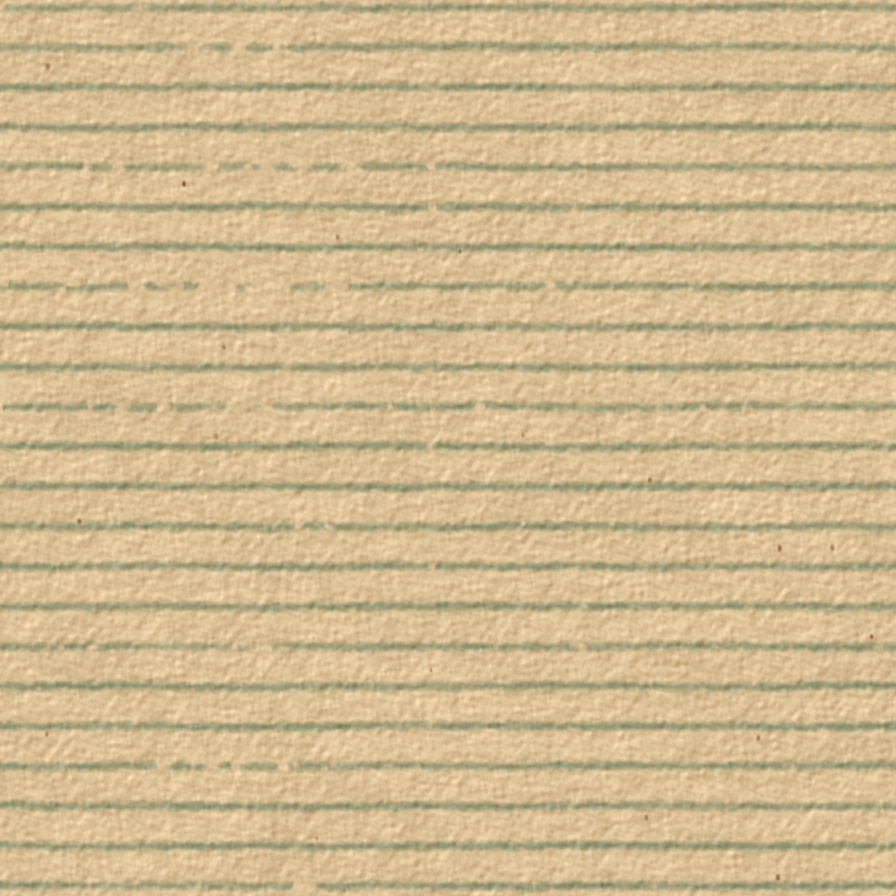
This texture is drawn by a WebGL 2 fragment shader. Its source:

```glsl
#version 300 es
precision highp float;
// Ruled kraft paper: 23 soft green-grey lines across embossed tan grain.
// Lines repeat by rounding to the nearest row; noise makes them waver,
// fade and break, mostly left of centre on every third row.

#define PITCH 0.04457       // distance between lines
#define FIRST_LINE 0.0081   // top edge to the first line
#define HALF_WIDTH 0.0040   // half the line width
#define SOFTNESS 0.0036     // blur of the line edge
#define WOBBLE 0.0022       // waver of the line
#define GRAIN_SCALE 150.0   // grain cells across the canvas
#define GRAIN_DEPTH 0.17    // contrast of the grain
#define MOTTLE 0.085        // contrast of the broad tone
#define SPECK_CELLS 9.0     // grid that holds the specks
#define SPECK_CHANCE 0.17   // share of cells with a speck

uniform vec2 u_resolution;
out vec4 outColor;

const vec3 PAPER = vec3(0.866, 0.756, 0.590);
const vec3 INK = vec3(0.555, 0.575, 0.440);
const vec3 SPECK = vec3(0.55, 0.37, 0.21);

float hash(vec2 p) {
  return fract(sin(dot(p, vec2(127.1, 311.7))) * 43758.5453);
}

float noise(vec2 p) {
  vec2 i = floor(p), f = fract(p);
  f = f * f * (3.0 - 2.0 * f);
  return mix(mix(hash(i), hash(i + vec2(1.0, 0.0)), f.x),
             mix(hash(i + vec2(0.0, 1.0)), hash(i + 1.0), f.x), f.y);
}

float bump(float x, float centre, float width) {
  float d = (x - centre) / width;
  return exp(-d * d);
}

// Fibre height in two octaves, turned so the lattice does not show.
float fibre(vec2 p) {
  vec2 q = mat2(0.8, 0.6, -0.6, 0.8) * p * GRAIN_SCALE;
  return 0.65 * noise(q) + 0.35 * noise(q * 1.7 + 17.0);
}

// Relief lit from the upper left.
float emboss(vec2 p) {
  vec2 toLight = vec2(-0.0014, 0.0018);
  return fibre(p - toLight) - fibre(p + toLight);
}

// Broad tone in three octaves, centred on zero.
float mottle(vec2 p) {
  return 0.2 * noise(p * 9.0) + 0.35 * noise(p * 30.0 + 5.0)
       + 0.6 * noise(p * 75.0 + 11.0) - 0.575;
}

// How far the ink of a row has worn away at x.
float wearAt(float x, float row) {
  float age = hash(vec2(row, 4.7));
  float worn = (1.0 - step(0.5, abs(mod(row, 3.0) - 1.0))) * (0.6 + 0.4 * age);
  float wear = 0.04 + 0.07 * age + worn * (0.09 + 0.36 * bump(x, 0.24, 0.14));
  float creases = bump(x, 0.48, 0.008) + 0.7 * bump(x, 0.64, 0.008);
  return wear + 0.4 * creases * hash(vec2(row, 9.2));
}

// Ink cover of the nearest ruled line.
float ruledLine(vec2 p, float pixel) {
  float position = (1.0 - p.y - FIRST_LINE) / PITCH;
  float row = floor(position + 0.5);
  float waver = noise(vec2(p.x * 14.0, row * 7.3)) - 0.5
              + 0.7 * (noise(vec2(p.x * 75.0, row * 3.1)) - 0.5);
  float dist = abs((position - row) * PITCH + WOBBLE * waver);
  float rough = 0.0026 * (noise(p * 190.0) - 0.5);
  float edge = SOFTNESS + 0.5 * pixel;
  float cover = 1.0 - smoothstep(HALF_WIDTH - edge, HALF_WIDTH + edge, dist + rough);

  float wear = wearAt(p.x, row);
  float patchy = 0.7 * noise(vec2(p.x * 60.0, row * 5.7))
               + 0.3 * noise(p * 130.0);
  float left = smoothstep(wear - 0.1, wear + 0.1, patchy);
  float strength = 0.74 + 0.2 * noise(vec2(p.x * 9.0, row * 2.3))
                 + 0.2 * noise(vec2(p.x * 55.0, row * 8.9));
  return min(cover * left * strength * (1.0 - 0.5 * wear), 1.0);
}

// Sparse dark flecks, at most one per grid cell.
float specks(vec2 p, float pixel) {
  vec2 cell = floor(p * SPECK_CELLS);
  vec2 jitter = vec2(hash(cell + 3.1), hash(cell + 8.6));
  vec2 centre = (cell + 0.15 + 0.7 * jitter) / SPECK_CELLS;
  float radius = mix(0.002, 0.004, hash(cell + 5.4));
  vec2 offset = (p - centre) * vec2(1.2, 0.85);
  float fleck = 1.0 - smoothstep(radius * 0.3, radius + pixel, length(offset));
  return fleck * step(hash(cell + 1.3), SPECK_CHANCE) * (0.4 + 0.5 * jitter.x);
}

void main() {
  vec2 p = gl_FragCoord.xy / u_resolution.y;
  float pixel = 1.0 / u_resolution.y;

  // Ink and flecks on mottled paper.
  vec3 color = PAPER + MOTTLE * mottle(p);
  color = mix(color, INK, ruledLine(p, pixel));
  color = mix(color, SPECK, specks(p, pixel));

  // Relief over everything, a little stronger in the blue.
  float relief = GRAIN_DEPTH * emboss(p);
  outColor = vec4(color + relief * vec3(0.95, 1.0, 1.1), 1.0);
}
```
